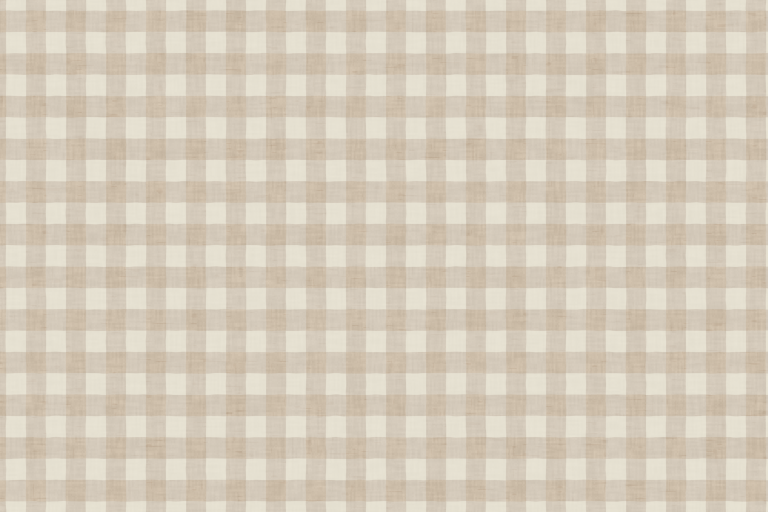
This pattern is drawn by a Shadertoy shader. Its source:

```glsl
float hash(vec2 p) {
    vec3 q = fract(vec3(p.xyx) * 0.1031);
    q += dot(q, q.yzx + 33.33);
    return fract((q.x + q.y) * q.z);
}

float noise(vec2 p) {
    vec2 i = floor(p), f = fract(p);
    f = f * f * (3.0 - 2.0 * f);
    return mix(mix(hash(i), hash(i + vec2(1, 0)), f.x),
               mix(hash(i + vec2(0, 1)), hash(i + vec2(1, 1)), f.x), f.y);
}

// Coverage of a half-period stripe centred on each whole number
float stripe(float x, float blur) {
    float inside = 0.25 - abs(fract(x + 0.5) - 0.5);
    return smoothstep(-blur, blur, inside);
}

void mainImage(out vec4 fragColor, in vec2 fragCoord) {
    vec2 checks = vec2(19.2, 12.0);
    vec2 p = fragCoord / iResolution.xy * checks;
    vec2 blur = 0.7 * checks / iResolution.xy;

    // Stripe edges waver slightly along the threads
    vec2 waver = 0.02 * (vec2(noise(p.yx * vec2(5.0, 1.0)),
                              noise(p * vec2(5.0, 1.0) + 70.0)) - 0.5);
    float warp = stripe(p.x - 0.9 + waver.x, blur.x);
    float weft = stripe(p.y - 0.5 + waver.y, blur.y);
    float dye = 0.5 * (warp + weft);

    vec3 cream = vec3(0.90, 0.88, 0.82);
    vec3 linen = vec3(0.83, 0.79, 0.73);
    vec3 tan_ = vec3(0.80, 0.74, 0.66);
    vec3 color = mix(mix(cream, linen, max(warp, weft)), tan_, warp * weft);

    // Crossed fine threads, stronger where the cloth is dyed
    float threads = noise(p * vec2(3.0, 22.0)) + noise(p * vec2(22.0, 3.0) + 40.0) - 1.0;
    float grain = hash(floor(p * 26.0)) - 0.5;
    color += (threads * 0.035 + grain * 0.014) * mix(0.3, 1.0, dye);

    // Occasional slubs and soft uneven dyeing
    float slub = smoothstep(0.84, 0.97, noise(p * vec2(3.5, 19.0) + 130.0))
               + 0.6 * smoothstep(0.86, 0.98, noise(p * vec2(19.0, 3.5) + 210.0));
    color -= slub * dye * vec3(0.025, 0.035, 0.04);
    color += (noise(p * 1.3 + 9.0) - 0.5) * dye * vec3(0.012, 0.016, 0.02);

    fragColor = vec4(color, 1.0);
}
```
